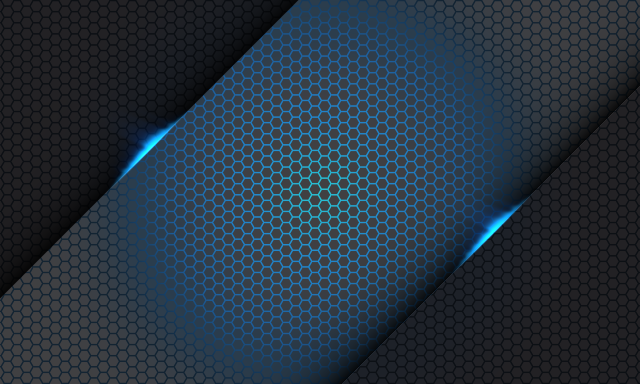
Give the GLSL for this background, as a WebGL 2 fragment shader.

```glsl
#version 300 es
precision highp float;
// Brushed dark hexagon mesh lit from the centre by a cyan to blue radial glow.
// A diagonal band splits three stacked panels; each upper panel casts a shadow
// on the one below, and a tapered light flare leaks from under each edge.

#define HEX_SIZE 0.0289
#define LINE_HALF 0.0019
#define HEX_ORIGIN vec2(-0.013, 0.0072)
#define BAND_HALF 0.393
#define SHADOW_SIZE 0.06
#define RING_RADIUS 0.46
#define FLARE_OFFSET 0.24
#define FLARE_LENGTH 0.16

uniform vec2 u_resolution;
out vec4 fragColor;

float hash(float n) {
    return fract(sin(n * 91.7) * 4375.5);
}

float noise(float x) {
    float i = floor(x);
    return mix(hash(i), hash(i + 1.0), smoothstep(0.0, 1.0, x - i));
}

// Distance from p to the nearest cell border of a flat-topped hexagon grid
float hexBorder(vec2 p) {
    const vec2 cell = vec2(1.7320508, 1.0);
    vec2 q = (p - HEX_ORIGIN) / HEX_SIZE;
    vec2 a = mod(q, cell) - 0.5 * cell;
    vec2 b = mod(q - 0.5 * cell, cell) - 0.5 * cell;
    vec2 g = abs(dot(a, a) < dot(b, b) ? a : b);
    return HEX_SIZE * (0.5 - max(g.y, dot(g, vec2(0.8660254, 0.5))));
}

// Mesh line colour by distance from the centre
vec3 lineGlow(float r) {
    vec3 c = mix(vec3(0.15, 0.80, 0.88), vec3(0.12, 0.56, 0.86), smoothstep(0.0, 0.2, r));
    c = mix(c, vec3(0.11, 0.38, 0.64), smoothstep(0.15, 0.42, r));
    return mix(c, vec3(0.06, 0.13, 0.19), smoothstep(0.36, 0.60, r));
}

// Shadow multiplier at depth d below an upper panel
float edgeShade(float d) {
    return d > 0.0 ? 1.0 - 0.86 * exp(-d / SHADOW_SIZE) : 1.0;
}

// Light along an edge: s runs along it, d is the depth below it
vec3 flare(float s, float d, float px) {
    float taper = smoothstep(FLARE_LENGTH, 0.0, abs(s));
    float streak = 0.65 + 0.5 * noise(s * 75.0 + d * 30.0);
    float core = exp(-pow(d / (0.002 + 0.015 * taper * streak), 2.0));
    float halo = exp(-abs(d) / (0.004 + 0.024 * taper * streak));
    float under = smoothstep(-0.003 - px, 0.001, d);
    vec3 light = vec3(0.08, 0.78, 0.98) * core * taper;
    light += vec3(0.0, 0.22, 0.62) * halo * taper;
    return light * under;
}

void main() {
    float px = 1.0 / u_resolution.y;
    vec2 p = (gl_FragCoord.xy - 0.5 * u_resolution) * px;
    float r = length(p);

    // Rotated axes: across the band and along it
    float across = (p.x - p.y) * 0.7071068;
    float along = (p.x + p.y) * 0.7071068;
    float upperDepth = -BAND_HALF - across;
    float lowerDepth = BAND_HALF - across;
    float band = smoothstep(-px, px, BAND_HALF - abs(across));

    // Tile faces: neutral grey with a soft blue ring
    float ring = exp(-pow((r - RING_RADIUS) / 0.15, 2.0));
    vec3 bandTile = mix(vec3(0.25, 0.25, 0.26), vec3(0.15, 0.235, 0.31), ring * 0.85);
    vec3 sideTile = mix(vec3(0.135, 0.13, 0.14), vec3(0.10, 0.13, 0.17), ring * 0.6);
    vec3 tile = mix(sideTile, bandTile, band);

    // Mesh lines
    vec3 wire = mix(vec3(0.04, 0.055, 0.075), lineGlow(r), band);
    float mesh = 1.0 - smoothstep(LINE_HALF - 0.6 * px, LINE_HALF + 0.6 * px, hexBorder(p));
    vec3 color = mix(tile, wire, mesh * 0.92);

    // Panel shadows and edge flares
    float shade = mix(edgeShade(upperDepth), edgeShade(lowerDepth), smoothstep(px, -px, upperDepth));
    color *= shade;
    color += flare(along + FLARE_OFFSET, upperDepth, px);
    color += flare(along - FLARE_OFFSET, lowerDepth, px);

    fragColor = vec4(min(color, 1.0), 1.0);
}
```
